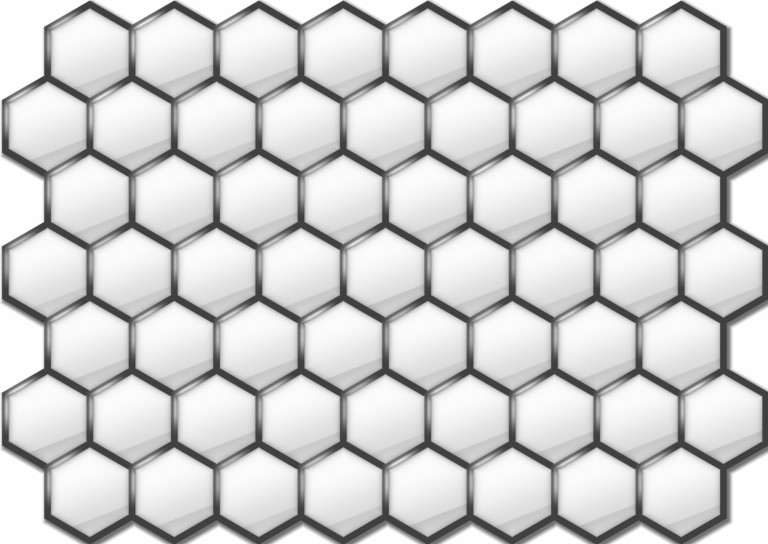
Write a Shadertoy shader that draws this pattern.

```glsl
// A sheet of glossy white hexagon tiles in a bevelled metal frame, with a soft shadow.
// Nearby cells of a staggered lattice are scanned for hexagon distances and for the
// glints along their upper-left edges; layered sines vary gloss and glint per cell.

const float PITCH = 0.1553;              // cell width in canvas heights
const float ROW_STEP = 0.8660254;        // row spacing in cell widths
const vec2 SHEET_CENTRE = vec2(0.018, -0.008);
const float LAST_ROW = 3.0;              // rows run from -3 to 3
const float LAST_COLUMN = 4.0;           // rows alternate 8 and 9 cells
const float FRAME_HALF = 0.039;          // half the frame width
const vec2 SHADOW_SHIFT = vec2(0.025, -0.03);
const float SHADOW_BLUR = 0.075;
const float GLOSS_LEVEL = -0.305;        // height of the tilted gloss line
const vec2 GLOSS_UP = vec2(-0.363, 0.932);
const float DARK_METAL = 0.25;
const float LIGHT_METAL = 0.72;
const float PAPER = 0.995;

// Signed distance to a pointed-top hexagon one unit wide
float hexDistance(vec2 q) {
    q = abs(q);
    return max(q.x, dot(q, vec2(0.5, ROW_STEP))) - 0.5;
}

// Smooth per-cell value from 0 to 1
float variation(vec2 cell) {
    return 0.5 + 0.25 * sin(dot(cell, vec2(2.3, 4.1)) + 0.7)
               + 0.25 * sin(dot(cell, vec2(-5.2, 1.7)) + 2.0);
}

// Brightness and sheen of one edge, strongest beside the upper-left corner
vec2 edgeGlint(vec2 q, vec2 start, vec2 end, float across) {
    vec2 edge = end - start;
    float along = dot(q - start, edge) / dot(edge, edge);
    float away = length(q - start - edge * clamp(along, 0.0, 1.0));
    float fade = smoothstep(-0.12, 0.2, along) * (1.0 - smoothstep(0.35, 0.88, along));
    fade *= 1.0 - smoothstep(1.0, 1.3, away / FRAME_HALF);
    float line = (across + 0.35) / 0.28;
    return fade * vec2(mix(1.0, 0.4, smoothstep(-0.2, 0.6, across)), exp(-line * line));
}

// Pale tile face: tilted gradient, gloss band and shade from the frame
float tileTone(vec2 q, float d, float vary, float pixel) {
    float height = dot(q, GLOSS_UP);
    float tone = mix(0.85, 0.985, smoothstep(-0.42, 0.27, height));
    float level = GLOSS_LEVEL + 0.035 * (vary - 0.5);
    float band = mix(0.87, 0.77, smoothstep(-0.5, level, height));
    float below = 1.0 - smoothstep(level - pixel, level + pixel, height);
    tone = mix(tone, band, below * mix(0.55, 1.0, vary));
    float depth = max(-d - FRAME_HALF, 0.0);
    float shade = mix(0.24, 0.36, smoothstep(0.3, -0.3, q.x - q.y));
    return tone * (1.0 - shade * exp(-depth / 0.028));
}

void mainImage(out vec4 fragColor, in vec2 fragCoord) {
    vec2 p = (fragCoord - 0.5 * iResolution.xy) / (iResolution.y * PITCH) - SHEET_CENTRE;
    float pixel = 1.0 / (iResolution.y * PITCH);
    float cornerY = 0.5 / sqrt(3.0);
    vec2 leftTop = vec2(-0.5, cornerY);
    vec2 leftLow = vec2(-0.5, -cornerY);
    vec2 top = vec2(0.0, 2.0 * cornerY);

    float nearest = 10.0;
    float shadowDistance = 10.0;
    float vary = 0.0;
    vec2 local = vec2(0.0);
    vec2 glint = vec2(0.0);

    // Nearest tile, shadow caster and brightest glint
    for (int j = -1; j <= 1; j++) {
        float row = floor(p.y / ROW_STEP + 0.5) + float(j);
        float shift = 0.5 * mod(abs(row), 2.0);
        for (int i = -1; i <= 1; i++) {
            float column = floor(p.x - shift + 0.5) + float(i) + shift;
            if (abs(row) > LAST_ROW + 0.1 || abs(column) > LAST_COLUMN + 0.1) continue;
            vec2 q = p - vec2(column, row * ROW_STEP);
            float d = hexDistance(q);
            float cellVary = variation(vec2(column, row));
            shadowDistance = min(shadowDistance, hexDistance(q - SHADOW_SHIFT));
            if (d < nearest) {
                nearest = d;
                local = q;
                vary = cellVary;
            }
            float across = d / FRAME_HALF;
            vec2 upper = edgeGlint(q, leftTop, top, across);
            vec2 side = edgeGlint(q, leftTop, leftLow, across) * vec2(0.9, 0.5);
            vec2 strength = vec2(mix(0.8, 1.05, cellVary), mix(0.3, 1.0, cellVary));
            glint = max(glint, max(upper, side) * strength);
        }
    }

    // Paper and cast shadow
    float shadow = 1.0 - smoothstep(0.0, SHADOW_BLUR, shadowDistance - FRAME_HALF * 0.6);
    float tone = PAPER * (1.0 - 0.55 * shadow);

    // Metal frame, then the tile inside it
    float metal = mix(DARK_METAL, LIGHT_METAL, glint.x) + 0.2 * glint.y;
    float soft = 0.8 * pixel;
    float sheet = 1.0 - smoothstep(-soft, soft, nearest - FRAME_HALF);
    float face = 1.0 - smoothstep(-soft, soft, nearest + FRAME_HALF);
    tone = mix(tone, metal, sheet);
    tone = mix(tone, tileTone(local, nearest, vary, pixel), face);
    fragColor = vec4(vec3(clamp(tone, 0.0, 1.0)), 1.0);
}
```
